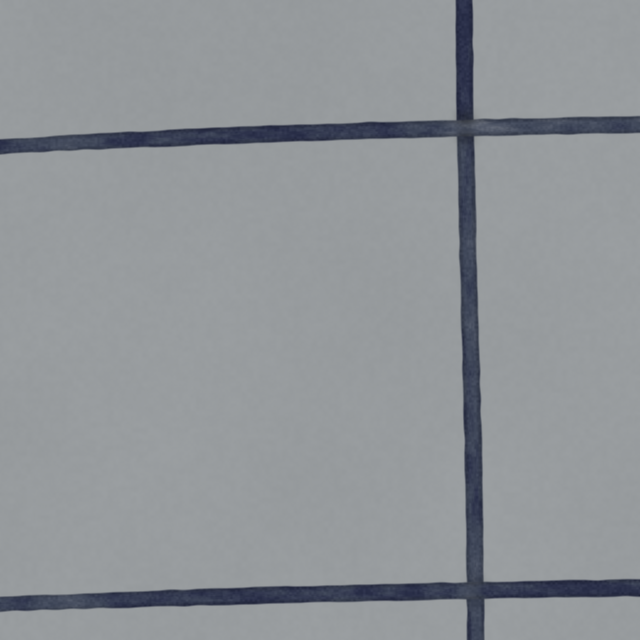
This pattern is drawn by a three.js fragment shader. Its source:

```glsl
// Pale grey wall tiles split by dark navy grout: one upright joint and two
// gently bowed level joints. Joints are distances to curves, with value noise
// for ragged edges and rubbed patches, and fine grain over the glaze.
varying vec2 vUv;

float hash(vec2 p) {
  p = fract(p * vec2(0.1031, 0.1137));
  p += dot(p, p.yx + 33.33);
  return fract((p.x + p.y) * p.x * 7.31);
}

float noise(vec2 p) {
  vec2 i = floor(p), f = fract(p);
  f = f * f * (3.0 - 2.0 * f);
  return mix(mix(hash(i), hash(i + vec2(1.0, 0.0)), f.x),
             mix(hash(i + vec2(0.0, 1.0)), hash(i + vec2(1.0, 1.0)), f.x), f.y);
}

float fbm(vec2 p) {
  float sum = 0.0, gain = 0.5;
  for (int i = 0; i < 4; i++) {
    sum += gain * noise(p);
    p = p * 2.03 + 17.0;
    gain *= 0.5;
  }
  return sum / 0.9375;
}

// Soft bump centred on c
float bump(float x, float c, float radius) {
  float d = (x - c) / radius;
  return exp(-d * d);
}

// Coverage of a joint at signed distance d, ragged along its length
float joint(float d, float along, float halfWidth, float seed) {
  float ragged = 0.0016 * (noise(vec2(along * 45.0, seed + sign(d) * 5.0)) - 0.5);
  return 1.0 - smoothstep(-0.0021, 0.0021, abs(d) - halfWidth - ragged);
}

// Grout from navy to chalky grey, darker along both edges
vec3 grout(float d, float wear, vec2 uv) {
  vec3 c = mix(vec3(0.17, 0.19, 0.29), vec3(0.25, 0.28, 0.35), smoothstep(0.1, 0.5, wear));
  c = mix(c, vec3(0.46, 0.48, 0.52), smoothstep(0.45, 1.15, wear));
  c *= 1.0 - 0.16 * smoothstep(0.005, 0.012, abs(d));
  return c + 0.05 * (noise(uv * 260.0) - 0.5);
}

void main() {
  vec2 uv = vUv;

  // Glazed tile with broad shading and fine grain
  float shade = 0.022 * (fbm(uv * 4.0 + 3.0) - 0.5)
              + 0.020 * (fbm(uv * 110.0) - 0.5)
              - 0.012 * uv.y * (1.0 - uv.x);
  vec3 color = vec3(0.598, 0.614, 0.624) + shade;

  // Upright joint, leaning left as it rises
  float dx = uv.x - (0.7435 - 0.0185 * uv.y + 0.0015 * sin(6.283 * uv.y));
  float streak = fbm(vec2(uv.x * 90.0, uv.y * 26.0));
  float wear = 0.7 * streak + 0.12 * bump(uv.y, 0.60, 0.18)
             + 0.15 * bump(uv.y, 0.12, 0.08) - 0.28 * smoothstep(0.79, 0.86, uv.y);
  float upright = joint(dx, uv.y, 0.0133, 2.0);
  color = mix(color, grout(dx, wear, uv), upright);

  // Level joints, rising to the right
  for (int i = 0; i < 2; i++) {
    float row = float(i);
    float dy = uv.y - (0.056 + 0.715 * row + mix(0.038, 0.055, row) * uv.x
             - mix(0.0125, 0.021, row) * uv.x * uv.x);
    float halfWidth = 0.0115 + 0.0016 * smoothstep(0.0, 0.4, uv.x);
    float rub = fbm(vec2(uv.x * 28.0, uv.y * 95.0) + row * 40.0);

    // Chalky near the left end and where the joints cross
    wear = 0.6 * rub - 0.06 + 0.28 * bump(uv.x, 0.10, 0.08);
    wear += mix(0.38 * bump(uv.x, 0.735, 0.022),
                0.46 * bump(uv.x, 0.735, 0.075) + 0.25 * smoothstep(0.74, 0.85, uv.x), row);
    color = mix(color, grout(dy, wear, uv), joint(dy, uv.x, halfWidth, 9.0 + row * 8.0));

    // Grime in the corners of the crossing
    float grime = bump(length(vec2(dx, abs(dy) - 0.014)), 0.0, 0.014);
    color *= 1.0 - mix(0.10, 0.25, row) * grime * (0.4 + rub);
  }

  gl_FragColor = vec4(color, 1.0);
}
```
